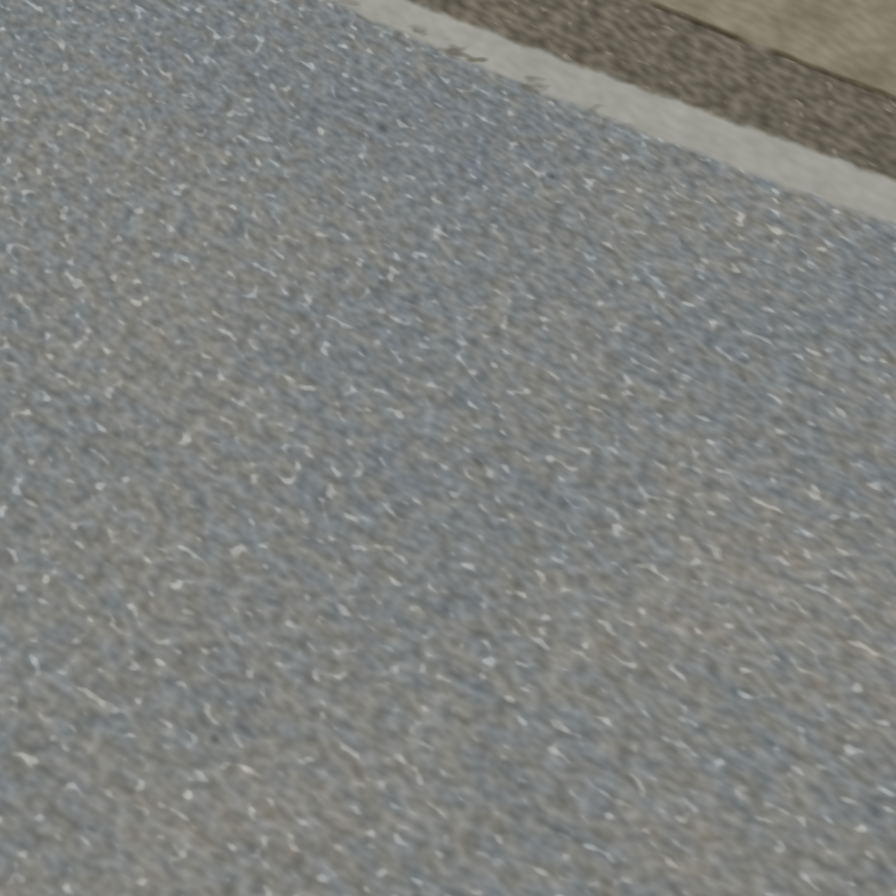
This texture is drawn by a three.js fragment shader. Its source:

```glsl
// Worn grey asphalt seen at a slant, with a pale kerb line, a dirt verge and a wall foot at the top right.
varying vec2 vUv;

vec2 gradientAt(vec2 cell) {
  float angle = 6.2832 * fract(sin(dot(cell, vec2(127.1, 311.7))) * 43758.5);
  return vec2(cos(angle), sin(angle));
}

// Gradient noise, roughly -0.7 to 0.7
float gradientNoise(vec2 p) {
  vec2 cell = floor(p);
  vec2 f = p - cell;
  vec2 w = f * f * f * (f * (f * 6.0 - 15.0) + 10.0);
  float a = dot(gradientAt(cell), f);
  float b = dot(gradientAt(cell + vec2(1.0, 0.0)), f - vec2(1.0, 0.0));
  float c = dot(gradientAt(cell + vec2(0.0, 1.0)), f - vec2(0.0, 1.0));
  float d = dot(gradientAt(cell + 1.0), f - 1.0);
  return mix(mix(a, b, w.x), mix(c, d, w.x), w.y);
}

float fractalNoise(vec2 p) {
  float sum = 0.0;
  float amplitude = 0.6;
  for (int i = 0; i < 3; i++) {
    sum += amplitude * gradientNoise(p);
    p = mat2(1.5, 1.1, -1.1, 1.5) * p + 17.3;
    amplitude *= 0.55;
  }
  return sum;
}

// Ground coordinates: grains shrink with distance and lean down to the right
vec2 groundPoint(vec2 uv) {
  float depth = 2.2 - uv.y;
  vec2 ground = vec2(uv.x / depth, -log(depth));
  vec2 along = vec2(0.85, -0.53);
  return 115.0 * vec2(dot(ground, along) * 0.8, dot(ground, vec2(0.53, 0.85)) * 1.12);
}

vec3 asphalt(vec2 uv, vec2 grain) {
  float coarse = gradientNoise(grain);
  float fine = gradientNoise(grain * 1.7 + 31.0);
  float patches = fractalNoise(uv * vec2(3.0, 5.0) + 4.0);
  float mottle = fractalNoise(grain * 0.2 + 8.0);

  float tone = 0.495 + 0.095 * coarse + 0.075 * fine + 0.03 * patches + 0.03 * mottle;

  // Pale chips and a few dark pits
  float chips = gradientNoise(grain * 0.95 + 57.0) + 0.35 * fine;
  tone += 0.13 * smoothstep(0.22, 0.62, chips);
  tone -= 0.10 * smoothstep(0.42, 0.70, gradientNoise(grain * 0.7 + 83.0));

  // Cool and warm stones over broad cool and warm areas
  float warmth = 0.022 * gradientNoise(grain * 0.6 + 120.0) + 0.022 * patches
               + 0.006 * (0.4 - uv.y);
  return vec3(tone - 0.003 + warmth, tone + 0.005, tone - 0.001 - 1.3 * warmth);
}

vec3 kerbLine(vec2 uv, vec2 grain) {
  float tone = 0.05 * fractalNoise(uv * 22.0) + 0.035 * gradientNoise(grain);
  return vec3(0.615, 0.615, 0.585) + tone;
}

vec3 verge(vec2 uv, vec2 grain) {
  float tone = 0.13 * gradientNoise(grain * 1.1 + 9.0) + 0.08 * fractalNoise(uv * 25.0);
  tone += 0.11 * smoothstep(0.3, 0.6, gradientNoise(grain + 44.0));
  return vec3(0.405, 0.388, 0.340) + tone * vec3(1.0, 0.98, 0.88);
}

vec3 wallFoot(vec2 uv, vec2 grain) {
  float tone = 0.09 * fractalNoise(uv * vec2(16.0, 30.0)) + 0.05 * gradientNoise(grain);
  return vec3(0.515, 0.495, 0.420) + tone;
}

void main() {
  vec2 uv = vUv;
  vec2 grain = groundPoint(uv);
  float ragged = 0.006 * fractalNoise(uv * 35.0);

  // Signed heights above the three slanting borders
  float sag = 0.05 * (uv.x - 0.37) * (1.0 - uv.x);
  float aboveRoad = uv.y - (1.0 - 0.395 * (uv.x - 0.365)) + 1.8 * sag + ragged;
  float aboveKerb = uv.y - (1.0 - 0.371 * (uv.x - 0.456)) + 0.4 * sag + ragged;
  float aboveVerge = uv.y - (1.0 - 0.390 * (uv.x - 0.716)) + 0.4 * ragged;

  vec3 color = asphalt(uv, grain);
  color = mix(color, kerbLine(uv, grain), smoothstep(-0.004, 0.005, aboveRoad));

  // Broken dirt along the road side of the kerb line
  float dirtBand = smoothstep(0.016, 0.003, abs(aboveRoad - 0.005));
  float dirtReach = smoothstep(0.25, 0.0, abs(uv.x - 0.53));
  float dirt = smoothstep(0.08, 0.30, fractalNoise(uv * vec2(22.0, 48.0) + 2.0));
  color = mix(color, vec3(0.39, 0.38, 0.33), 0.75 * dirt * dirtBand * dirtReach);

  color = mix(color, verge(uv, grain), smoothstep(-0.004, 0.005, aboveKerb));
  color = mix(color, wallFoot(uv, grain), smoothstep(-0.004, 0.004, aboveVerge));

  // Shadowed crack where the wall meets the ground
  float crack = smoothstep(0.006, 0.001, abs(aboveVerge));
  color -= 0.13 * crack * smoothstep(-0.3, 0.2, gradientNoise(uv * 18.0));

  gl_FragColor = vec4(color, 1.0);
}
```
